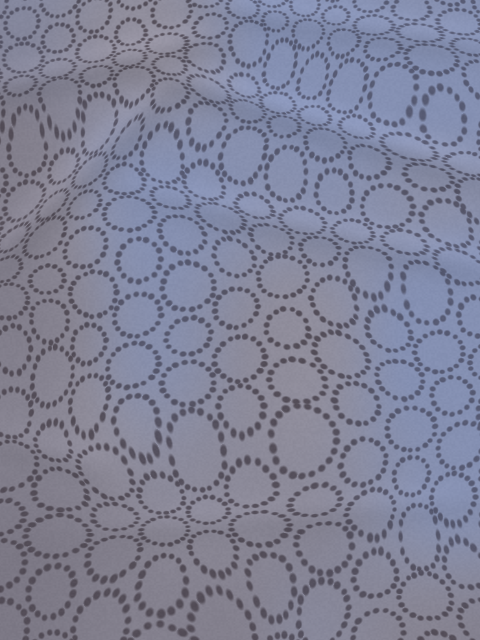
A Shadertoy shader for this pattern:

```glsl
// Draped pale cloth printed with packed rings of small dark dots, in dim bluish light.
#define SPACING 0.136     // ring spacing at the lower edge, in canvas widths
#define RECEDE 0.040      // loss of spacing per unit of height
#define SQUASH 1.08       // vertical foreshortening
#define LATTICE_TURN 0.42 // rotation of the ring layout
#define JITTER 0.10       // wander of ring centres
#define DOT_RADIUS 0.052  // dot size in ring spacings
#define DOT_PITCH 0.142   // distance between dots along a ring
#define SOFTNESS 0.022    // blur of dot edges
#define FOLD_WIDTH 0.036  // half width of a fold
#define WEAVE 0.022       // strength of the thread grain

const float TAU = 6.2831853;
const vec3 CLOTH = vec3(0.565, 0.555, 0.61);
const vec3 CLOTH_BLUE = vec3(0.52, 0.565, 0.70);
const vec3 CLOTH_DIM = vec3(0.48, 0.465, 0.515);
const vec3 INK = vec3(0.315, 0.29, 0.33);
const vec3 INK_BLUE = vec3(0.33, 0.345, 0.44);

vec2 hash22(vec2 p) {
    vec3 h = fract(vec3(p.xyx) * vec3(0.1031, 0.1030, 0.0973));
    h += dot(h, h.yzx + 33.33);
    return fract((h.xx + h.yz) * h.zy);
}

float noise(vec2 p) {
    vec2 i = floor(p), f = fract(p);
    f = f * f * (3.0 - 2.0 * f);
    float low = mix(hash22(i).x, hash22(i + vec2(1, 0)).x, f.x);
    float high = mix(hash22(i + vec2(0, 1)).x, hash22(i + vec2(1, 1)).x, f.x);
    return mix(low, high, f.y);
}

// Squeezes cloth space across the crease a-b and adds its light and shadow.
void fold(vec2 p, vec2 a, vec2 b, float depth, inout vec2 cloth, inout float shade) {
    float len = distance(a, b);
    vec2 along = (b - a) / len, across = vec2(-along.y, along.x);
    float d = dot(p - a, across), u = dot(p - a, along) / len;
    float reach = smoothstep(-0.3, 0.2, u) * (1.0 - smoothstep(0.8, 1.3, u));
    float k = d / FOLD_WIDTH;
    cloth += across * depth * reach * tanh(k) * exp(-d * d * 45.0);
    shade += depth * reach * k * exp(-k * k);
}

// Ink coverage of the dotted rings; three size classes alternate on a hex lattice.
float dottedRings(vec2 q, float blur) {
    const float ROW = 0.8660254;
    float ink = 0.0;
    float row0 = floor(q.y / ROW + 0.5);
    for (int j = -1; j <= 1; j++) {
        float row = row0 + float(j);
        float shift = 0.5 * mod(row, 2.0);
        float col0 = floor(q.x - shift + 0.5);
        for (int i = -1; i <= 1; i++) {
            vec2 cell = vec2(col0 + float(i), row);
            vec2 rnd = hash22(cell + 71.0);
            vec2 centre = vec2(cell.x + shift, row * ROW) + JITTER * (rnd - 0.5);
            float size = mod(cell.x - floor(row * 0.5) - row, 3.0);
            float radius = 0.455 - 0.042 * size + 0.03 * (rnd.y - 0.5);
            vec2 v = q - centre;

            // Nearest dot on this ring, slightly uneven in place and size
            float count = floor(TAU * radius / DOT_PITCH);
            float k = floor((atan(v.y, v.x) / TAU + rnd.x) * count + 0.5);
            vec2 wobble = hash22(cell * 7.3 + mod(k, count) * 3.7) - 0.5;
            float angle = (k / count - rnd.x) * TAU + wobble.x * 0.06;
            vec2 dotPos = (radius + wobble.y * 0.018) * vec2(cos(angle), sin(angle));
            float dotSize = DOT_RADIUS * (1.0 + 0.25 * wobble.x);
            float d = length(v - dotPos) - dotSize;
            ink = max(ink, 1.0 - smoothstep(-blur, blur, d));
        }
    }
    return ink;
}

void mainImage(out vec4 fragColor, in vec2 fragCoord) {
    vec2 p = fragCoord / iResolution.x;

    // Receding cloth plane with gentle waves
    float scale = SPACING - RECEDE * p.y;
    vec2 q = vec2((p.x - 0.5) / scale, -SQUASH * log(scale) / RECEDE);
    q += 0.75 * (vec2(noise(p * 4.0 + 3.0), noise(p * vec2(3.5, 6.0) + 19.0)) - 0.5);

    // Creases, fanning out from the upper middle
    float shade = 0.0;
    fold(p, vec2(0.37, 1.17), vec2(1.00, 0.97), 0.48, q, shade);
    fold(p, vec2(0.36, 0.92), vec2(1.00, 0.78), 0.36, q, shade);
    fold(p, vec2(0.00, 0.80), vec2(0.32, 1.12), 0.42, q, shade);
    fold(p, vec2(0.00, 1.15), vec2(0.42, 1.25), 0.42, q, shade);
    fold(p, vec2(0.46, 1.32), vec2(1.00, 1.24), 0.36, q, shade);
    fold(p, vec2(0.25, 0.23), vec2(0.95, 0.29), 0.22, q, shade);
    fold(p, vec2(0.00, 0.42), vec2(0.20, 0.36), 0.25, q, shade);

    float c = cos(LATTICE_TURN), s = sin(LATTICE_TURN);
    q = mat2(c, s, -s, c) * q;
    float blur = max(SOFTNESS, 0.6 * length(fwidth(q)));
    float ink = dottedRings(q, blur);

    // Blue light from the upper right, dimness at the left and lower edges
    float patches = noise(p * 3.2 + 8.0);
    float blue = smoothstep(0.45, 1.0, 0.6 * patches + 0.45 * p.x + 0.22 * p.y);
    float dim = smoothstep(0.42, 0.0, p.x) * 0.5 + smoothstep(0.5, 0.0, p.y) * 0.55;
    dim = clamp(dim + 0.5 * (noise(p * 4.5 + 31.0) - 0.5), 0.0, 1.0);
    vec3 cloth = mix(mix(CLOTH, CLOTH_DIM, dim), CLOTH_BLUE, blue * (1.0 - 0.5 * dim));
    vec3 print = mix(INK, INK_BLUE, blue);

    // Print, crease shading and thread grain
    vec3 color = mix(cloth, print, 0.95 * ink);
    color *= 1.0 + 0.35 * shade;
    color += WEAVE * (noise(p * vec2(260.0, 300.0)) - 0.5);
    fragColor = vec4(color, 1.0);
}
```
